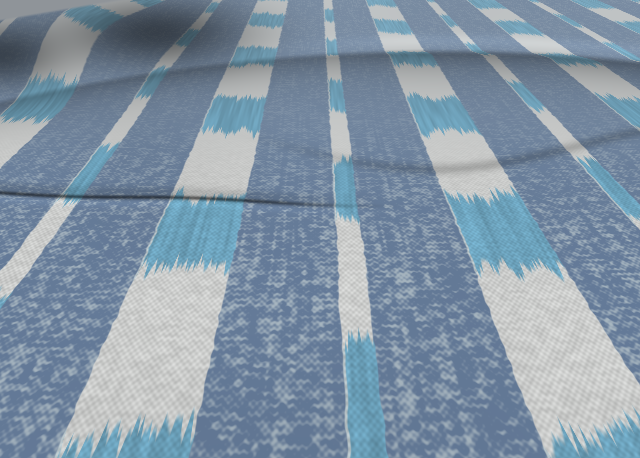
A Shadertoy shader for this texture:

```glsl
// Woven blue cloth with ikat stripes, seen in perspective with folds at the far end.
// The canvas is mapped to cloth coordinates (u across, v into depth); wide and narrow
// stripes alternate on whole u, dyed white and teal along v with ragged thread ends.
#define STRIPE_CENTER vec2(0.716, 0.089) // screen x of the middle stripe, and its slant
#define SPACING vec2(0.12, 0.42)         // stripe distance at the top, and growth downward
#define NARROW_HALF 0.082
#define WIDE_HALF 0.275
#define DYE_PERIOD 1.42
#define DYE_WHITE 0.56
#define RAGGED 0.17
#define THREADS 62.0
#define DENIM vec3(0.385, 0.47, 0.585)
#define SLUB vec3(0.61, 0.67, 0.72)
#define TEAL vec3(0.42, 0.63, 0.73)
#define WHITE vec3(0.785, 0.79, 0.785)

float hash(vec2 p) {
    vec3 q = fract(vec3(p.xyx) * 0.1031);
    q += dot(q, q.yzx + 33.33);
    return fract((q.x + q.y) * q.z);
}

float noise(vec2 p) {
    vec2 i = floor(p), f = fract(p);
    f *= f * (3.0 - 2.0 * f);
    return mix(mix(hash(i), hash(i + vec2(1, 0)), f.x),
               mix(hash(i + vec2(0, 1)), hash(i + vec2(1, 1)), f.x), f.y);
}

// Soft bump of height one around zero
float bump(float d, float width) {
    d /= width;
    return exp(-d * d);
}

// Ragged white bands along one stripe
float whiteDye(float u, float v, float start, float column, float blur) {
    float t = (v - start) / DYE_PERIOD;
    float edgeId = floor(t * 2.0 + 0.45) + column * 17.0;
    float jag = 0.5 * noise(vec2(u * 48.0 + 300.0, edgeId * 7.0 + 200.0))
              + 0.3 * noise(vec2(u * 110.0 + 500.0, edgeId * 5.0 + 300.0))
              + 0.4 * noise(vec2(u * 9.0 + 90.0, edgeId * 3.0 + 400.0));
    t += RAGGED * (jag - 0.6);
    float d = abs(fract(t - 0.5 * DYE_WHITE + 0.5) - 0.5);
    float w = 0.014 + blur;
    return 1.0 - smoothstep(0.5 * DYE_WHITE - w, 0.5 * DYE_WHITE + w, d);
}

void mainImage(out vec4 fragColor, in vec2 fragCoord) {
    float pixel = 1.0 / iResolution.y;
    float x = fragCoord.x * pixel;
    float y = 1.0 - fragCoord.y * pixel; // downward from the far edge

    // Folds bend the cloth before projection
    float ridge = 0.109 + 0.12 * (x - 0.96) * (x - 0.96);
    float fold = y - ridge;
    float right = smoothstep(0.45, 1.0, x);
    float bulge = (1.0 - smoothstep(0.1, 0.45, x)) * (1.0 - smoothstep(0.0, 0.25, y));
    float sy = y - 0.02 * right * (1.0 - smoothstep(0.0, 0.012, fold));
    float sx = x + 0.16 * bulge + 0.004 * (noise(vec2(x * 4.0, y * 9.0)) - 0.5);

    // Perspective to cloth coordinates and the pixel footprint there
    float spacing = SPACING.x + SPACING.y * sy;
    float u = (sx - STRIPE_CENTER.x - STRIPE_CENTER.y * sy) / spacing;
    float v = 1.0 / (spacing + SPACING.y * 0.1 * bulge);
    float du = pixel / spacing;
    float dv = SPACING.y * pixel * v * v;

    // Alternating stripes and their dye
    float column = floor(u + 0.5);
    float local = u - column;
    float wide = mod(column, 2.0);
    float halfWidth = mix(NARROW_HALF, WIDE_HALF, wide);
    float rough = 0.012 * (noise(vec2(v * 25.0, column + 40.0)) - 0.5);
    float inside = halfWidth + rough - abs(local);
    float stripe = smoothstep(-du, du, inside);
    float start = mix(2.33, 1.93, wide) + 0.2 * step(column, -1.5);
    float white = whiteDye(u, v, start, column, dv / DYE_PERIOD);
    float selvage = (1.0 - smoothstep(0.008, 0.012 + du, inside)) * step(local, 0.0);
    white = max(white, 0.8 * selvage);

    // Plain weave, fading where threads get smaller than pixels
    vec2 thread = vec2(u, v) * THREADS + 400.0;
    float detail = 1.0 - smoothstep(0.35, 1.1, THREADS * max(du, dv));
    float weave = sin(thread.x * 3.14159) * sin(thread.y * 3.14159);
    float slub = noise(thread * vec2(0.45, 1.0));
    float warp = noise(vec2(thread.x * 0.8, thread.y * 0.06));
    float fleck = smoothstep(0.35, 1.0, slub * 0.65 + warp * 0.35 + 0.13 * weave);
    vec3 denim = mix(DENIM, SLUB, mix(0.28, fleck * 1.15, 0.25 + 0.75 * detail));
    vec3 dyed = mix(TEAL * (0.92 + 0.16 * warp), WHITE, white);
    dyed *= 1.0 + detail * (0.06 * weave + 0.1 * (slub - 0.5));
    vec3 color = mix(denim, dyed, stripe);

    // Distant haze, then shade in the folds
    color = mix(color, vec3(0.62, 0.67, 0.71), 0.22 * (1.0 - smoothstep(0.0, 0.4, y)));
    float light = 0.97 + 0.05 * noise(vec2(x, y) * 3.0);
    float under = smoothstep(-0.004, 0.012, fold) * exp(-max(fold, 0.0) / 0.045);
    light *= 1.0 - under * mix(0.3, 0.42, right);
    light += 0.08 * bump(fold + 0.02, 0.015) * right;
    light *= 1.0 - 0.55 * bump(x - 0.34, 0.2) * bump(y - 0.07, 0.075);
    light *= 1.0 - 0.5 * bump(x, 0.13) * bump(y - 0.12, 0.07);
    light *= 1.0 - 0.18 * bump(y - 0.32 + 0.05 * sin(x * 5.0), 0.012) * right;

    // Thin pressed crease with a lit lower lip
    float crease = y - 0.421 - 0.034 * x - 0.003 * sin(x * 11.0);
    float reach = 1.0 - smoothstep(0.5, 0.9, x);
    light *= 1.0 - reach * (0.5 * bump(crease, 0.0045) + 0.12 * bump(crease + 0.012, 0.012));
    light += 0.06 * reach * bump(crease - 0.014, 0.008);
    color *= light;

    // Pale ground beyond the far left hem
    float hem = 0.045 - 0.17 * x - y;
    color = mix(color, vec3(0.56, 0.58, 0.6), smoothstep(-0.004, 0.004, hem));
    fragColor = vec4(clamp(color, 0.0, 1.0), 1.0);
}
```
